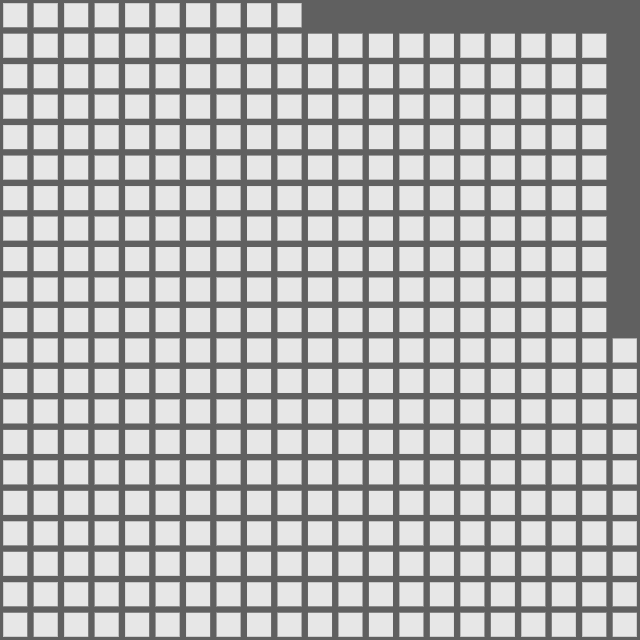
This pattern is drawn by a WebGL 2 fragment shader. Its source:

```glsl
#version 300 es
precision highp float;
// Square grid of pale flat tiles on a dark ground. Each cell holds one centred
// square, drawn with a box distance; the outermost cells of the top row and
// the right column are left empty from the middle up to the shared corner.

#define TILE_COUNT 21.0
#define TILE_SIZE 0.79
#define GAP_START 10.0
#define TILE_COLOR vec3(0.906)
#define GROUND_COLOR vec3(0.378)

uniform vec2 u_resolution;
out vec4 fragColor;

// Signed distance to a centred square
float squareDistance(vec2 point, float halfSize) {
    vec2 offset = abs(point) - halfSize;
    return length(max(offset, 0.0)) + min(max(offset.x, offset.y), 0.0);
}

// 1 where a cell holds a tile, 0 along the empty corner strip
float tilePresent(vec2 cell) {
    float outer = max(cell.x, cell.y);
    float inner = min(cell.x, cell.y);
    bool isEmpty = outer > TILE_COUNT - 1.5 && inner > GAP_START - 0.5;
    return isEmpty ? 0.0 : 1.0;
}

void main() {
    // Cell index and position within the cell
    vec2 grid = gl_FragCoord.xy / u_resolution * TILE_COUNT;
    vec2 cell = floor(grid);
    vec2 local = fract(grid) - 0.5;

    // One-pixel soft edge, measured in cells
    float pixel = TILE_COUNT / min(u_resolution.x, u_resolution.y);
    float edge = squareDistance(local, 0.5 * TILE_SIZE);
    float coverage = clamp(0.5 - edge / pixel, 0.0, 1.0);

    vec3 color = mix(GROUND_COLOR, TILE_COLOR, coverage * tilePresent(cell));
    fragColor = vec4(color, 1.0);
}
```
